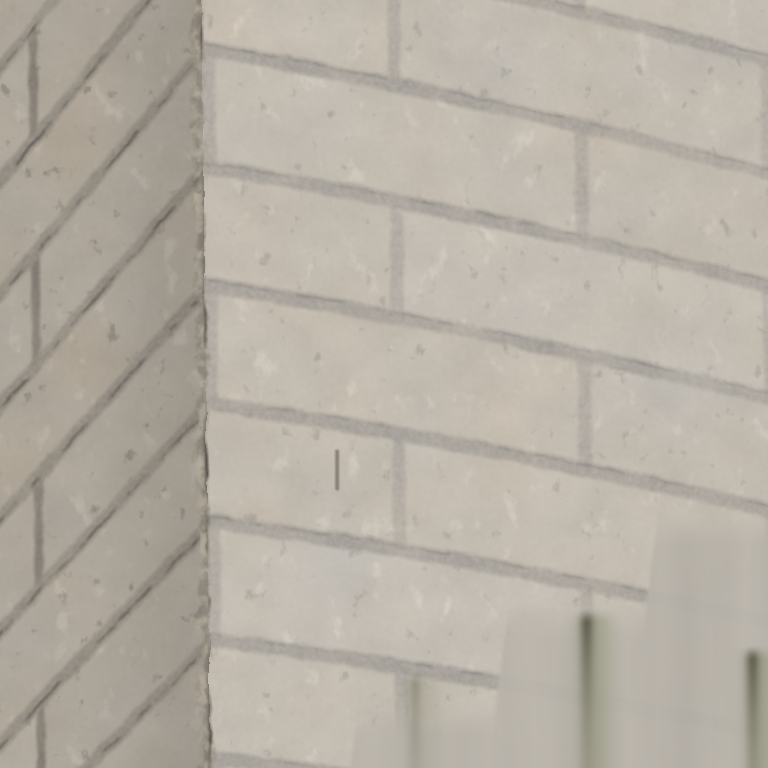
Give the GLSL for this texture, as a Shadertoy shader.

```glsl
#define COURSE 0.154
#define CORNER_X 0.262
#define CORNER_LEAN 0.012
#define JOINT_RIGHT 0.0095
#define JOINT_LEFT 0.0075
#define BLOTCH 0.045
#define GRAIN 0.050
#define WOBBLE 0.0030
#define BRICK_LIT vec3(0.763, 0.735, 0.692)
#define BRICK_SHADE vec3(0.680, 0.650, 0.603)
#define MORTAR_LIT vec3(0.652, 0.632, 0.605)
#define MORTAR_SHADE vec3(0.580, 0.555, 0.515)

vec2 hash2(vec2 p) {
    vec3 q = fract(p.xyx * vec3(0.1031, 0.1030, 0.0973));
    q += dot(q, q.yzx + 33.33);
    return fract((q.xx + q.yz) * q.zy);
}

float gradDot(vec2 cell, vec2 f, vec2 corner) {
    return dot(hash2(cell + corner) * 2.0 - 1.0, f - corner);
}

float gradientNoise(vec2 p) {
    vec2 i = floor(p), f = p - i;
    vec2 u = f * f * f * (f * (f * 6.0 - 15.0) + 10.0);
    return mix(mix(gradDot(i, f, vec2(0, 0)), gradDot(i, f, vec2(1, 0)), u.x),
               mix(gradDot(i, f, vec2(0, 1)), gradDot(i, f, vec2(1, 1)), u.x), u.y);
}

float fbm(vec2 p) {
    float sum = 0.0, amp = 1.0;
    for (int i = 0; i < 4; i++) {
        sum += amp * gradientNoise(p);
        p = mat2(1.6, 1.2, -1.2, 1.6) * p + 17.3;
        amp *= 0.5;
    }
    return sum;
}

float line(float dist, float halfWidth, float soft) {
    return 1.0 - smoothstep(halfWidth - soft, halfWidth + soft, dist);
}

// One wall face: p.x is the distance from the corner, p.y runs downward
vec3 wallFace(vec2 p, bool lit, float aa) {
    float seed = lit ? 0.0 : 40.0;
    float rough = fbm(p * 32.0 + seed) * WOBBLE;
    float grain = fbm(p * 130.0 + seed);
    float wear = fbm(p * 13.0 + 80.0 + seed);

    // Courses in perspective
    float drop = lit ? 0.0625 + p.x * (0.175 + 0.063 * p.x) : 0.068 + 1.18 * p.x;
    float gap = COURSE - p.x * (lit ? 0.010 : 0.035);
    float course = (p.y - drop) / gap;
    float row = floor(course);
    float bed = (fract(course + 0.5) - 0.5) * gap * (lit ? 0.98 : 0.65);

    // Upright joints, staggered by half a brick
    float brickLength = lit ? 0.485 : 0.44;
    float along = (p.x - (lit ? 0.008 : 0.0)) / brickLength + 0.5 * mod(row + (lit ? 0.0 : 1.0), 2.0);
    float head = abs(fract(along + 0.5) - 0.5) * brickLength;
    vec2 tone = hash2(vec2(row + 20.0, floor(along) + 9.0 + seed));

    // Brick surface: blotches, chalk and sparse pits
    vec3 col = lit ? BRICK_LIT : BRICK_SHADE;
    col *= 1.0 + 0.02 * (tone.x - 0.5) + BLOTCH * fbm(p * vec2(14.0, 17.0) + tone * 30.0);
    col += vec3(-0.006, 0.0, 0.010) * (tone.y - 0.4 + 1.6 * gradientNoise(p * 9.0 + seed));
    col *= 1.0 + GRAIN * 0.35 * grain;
    col += 0.045 * smoothstep(0.22, 0.65, fbm(p * vec2(34.0, 24.0) + 60.0 + seed));
    col *= 1.0 - (lit ? 0.10 : 0.16) * smoothstep(0.28, 0.7, fbm(p * vec2(45.0, 38.0) + 9.0 + seed));

    // Mortar with worn soft edges and a broken dark lip
    float halfWidth = (lit ? JOINT_RIGHT : JOINT_LEFT) * (1.0 + 0.25 * wear);
    float soft = aa + (lit ? 0.0035 : 0.0030);
    float bedMask = line(abs(bed + rough), halfWidth, soft);
    float headMask = line(head + rough, lit ? 0.0085 : 0.0055, soft);
    vec3 mortar = (lit ? MORTAR_LIT : MORTAR_SHADE) * (1.0 + 1.5 * GRAIN * grain);
    float lip = line(abs(bed + rough + (lit ? 1.0 : -0.5) * halfWidth * 0.6), 0.002, aa + 0.0018);
    mortar *= 1.0 - (lit ? 0.12 : 0.28) * lip * smoothstep(-0.25, 0.35, fbm(p * 24.0));
    float fade = clamp(0.88 + 0.4 * wear - (lit ? 0.18 * p.x : 0.0), 0.3, 1.0);
    col = mix(col, mortar * (lit ? 1.03 : 0.82), headMask * fade * 0.85);
    return mix(col, mortar, bedMask * fade);
}

void mainImage(out vec4 fragColor, in vec2 fragCoord) {
    vec2 p = fragCoord / iResolution.y;
    p.y = 1.0 - p.y;
    float aa = 0.75 / iResolution.y;
    float side = p.x - CORNER_X - CORNER_LEAN * p.y;
    float ragged = side + 0.005 * fbm(vec2(p.y * 22.0, 3.0));
    vec3 col = wallFace(vec2(abs(side), p.y), ragged > 0.0, aa);
    if (ragged < 0.0) col *= 1.0 - 0.08 * smoothstep(-0.18, 0.0, side);

    // Crumbling corner with open cracks
    float crumbMask = line(abs(ragged + 0.005), 0.006 + 0.012 * fbm(p * vec2(50.0, 24.0)), 0.005);
    vec3 crumb = mix(vec3(0.52, 0.49, 0.45), vec3(0.71, 0.68, 0.61), smoothstep(-0.3, 0.4, fbm(p * 48.0 + 5.0)));
    col = mix(col, crumb, crumbMask * 0.7);
    float crack = line(abs(ragged), 0.0018, aa + 0.0015);
    col = mix(col, vec3(0.32, 0.30, 0.27), crack * smoothstep(-0.1, 0.5, fbm(vec2(p.y * 11.0, 8.0))));

    // Small upright nick
    float nick = length(vec2(p.x - 0.439, max(abs(p.y - 0.612) - 0.024, 0.0)));
    col = mix(col, vec3(0.48, 0.45, 0.42), 0.8 * line(nick, 0.0025, aa + 0.0015));

    // Smeared patch in the lower right, rising in steps
    float column = (p.x - 0.445) / 0.195;
    float stair = floor(column) - 1.0 + smoothstep(0.0, 0.12, fract(column));
    float smear = smoothstep(-0.01, 0.05, p.y - 0.915 + 0.125 * stair);
    float bands = fbm(vec2(p.x * 13.0, p.y * 0.8));
    col = mix(col, vec3(0.718, 0.697, 0.662) * (1.0 + 0.05 * bands), smear * 0.92);

    // Greenish streaks that fade downward
    for (int i = 0; i < 3; i++) {
        float n = float(i);
        float fall = p.y - 0.775 - 0.08 * abs(n - 1.2);
        float dx = p.x - 0.540 - 0.216 * n - 0.008 * step(0.5, n);
        float strength = (i == 0 ? 0.4 : 0.95) * smoothstep(0.0, 0.022, fall);
        float halo = exp(-pow(abs(dx - 0.010) / 0.022, 2.0));
        float core = exp(-pow(abs(dx) / 0.009, 2.0)) * exp(-max(fall, 0.0) * 9.0);
        col = mix(col, vec3(0.59, 0.59, 0.50), halo * strength * 0.7);
        col = mix(col, vec3(0.27, 0.27, 0.21), core * strength * 0.85);
    }
    fragColor = vec4(clamp(col, 0.0, 1.0), 1.0);
}
```
